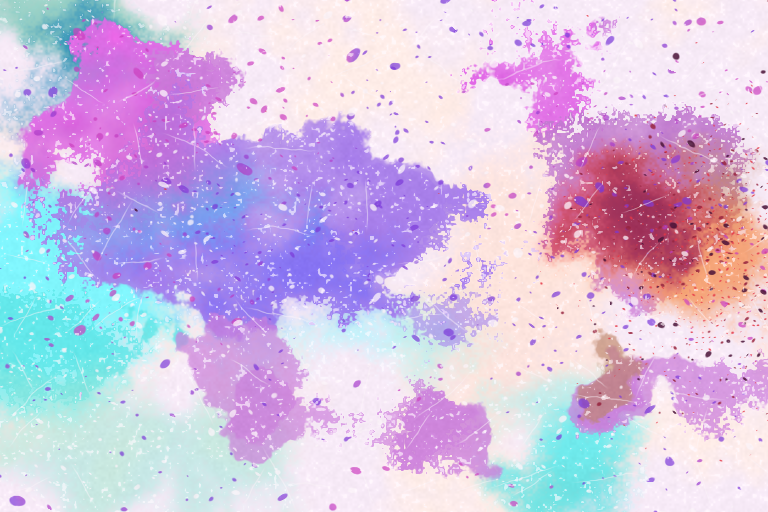
A WebGL 1 fragment shader for this background:

```glsl
precision highp float;
// Grunge watercolour: violet, magenta, cyan and orange stains with splatter on pale paper.
uniform vec2 u_resolution;

const vec3 CYAN = vec3(0.45, 0.97, 1.0);
const vec3 AQUA = vec3(0.33, 0.88, 0.88);
const vec3 MINT = vec3(0.62, 0.90, 0.85);
const vec3 TEAL = vec3(0.08, 0.50, 0.70);
const vec3 MAGENTA = vec3(0.88, 0.42, 0.90);
const vec3 ORCHID = vec3(0.80, 0.50, 0.86);
const vec3 VIOLET = vec3(0.66, 0.50, 0.92);
const vec3 BLUE = vec3(0.45, 0.42, 0.97);
const vec3 PLUM = vec3(0.48, 0.12, 0.36);
const vec3 RED = vec3(0.90, 0.22, 0.28);
const vec3 ORANGE = vec3(0.96, 0.58, 0.36);
const vec3 OCHRE = vec3(0.74, 0.52, 0.42);
const vec3 WHITE = vec3(0.99, 0.96, 0.98);

vec2 hash2(vec2 p) {
  vec3 q = fract(p.xyx * vec3(0.1031, 0.1030, 0.0973));
  q += dot(q, q.yzx + 33.33);
  return fract((q.xx + q.yz) * q.zy);
}

float noise(vec2 p) {
  vec2 i = floor(p), f = fract(p);
  f = f * f * (3.0 - 2.0 * f);
  float low = mix(hash2(i).x, hash2(i + vec2(1.0, 0.0)).x, f.x);
  float high = mix(hash2(i + vec2(0.0, 1.0)).x, hash2(i + 1.0).x, f.x);
  return mix(low, high, f.y);
}

float fbm(vec2 p) {
  float sum = 0.0, amp = 0.5;
  for (int i = 0; i < 5; i++) {
    sum += amp * noise(p);
    p = mat2(1.6, 1.2, -1.2, 1.6) * p + 7.3;
    amp *= 0.5;
  }
  return sum / 0.97;
}

// Elliptical paint patch; edge.x displaces its outline, edge.y sets its softness.
vec3 paint(vec3 base, vec3 pigment, float opacity, vec2 p, vec2 center, vec2 radius, vec2 edge) {
  float inside = (1.0 - length((p - center) / radius)) * min(radius.x, radius.y);
  return mix(base, pigment, opacity * smoothstep(-edge.y, edge.y, inside + edge.x));
}

// One flattened drop per cell, present with the given probability.
float drops(vec2 p, float size, float amount, float px) {
  vec2 cell = floor(p / size);
  vec2 place = hash2(cell + size * 977.0), kind = hash2(cell + size * 313.0 + 41.0);
  vec2 d = fract(p / size) - 0.3 - 0.4 * place;
  d.y = (d.y - d.x * (place.y - 0.5)) * (1.0 + 0.8 * kind.y);
  float radius = mix(0.06, 0.23, kind.x * kind.x), blur = px / size;
  float present = step(fract(place.x * 7.0 + kind.y * 3.0), amount);
  return present * (1.0 - smoothstep(radius - blur, radius + blur, length(d)));
}

// Thin straight marks, one per cell at a random angle.
float scratches(vec2 p, float size, float px) {
  vec2 rnd = hash2(floor(p / size) + 5.0), d = (fract(p / size) - 0.5) * size;
  float a = 6.2832 * rnd.x;
  d = mat2(cos(a), sin(a), -sin(a), cos(a)) * d;
  float along = 1.0 - smoothstep(0.2, 0.48, abs(d.x) / size);
  return along * step(0.5, rnd.y) * (1.0 - smoothstep(0.0, 1.2 * px, abs(d.y)));
}

float near(vec2 p, vec2 center, vec2 radius) {
  vec2 d = (p - center) / radius;
  return exp(-dot(d, d));
}

void main() {
  float px = 1.0 / u_resolution.y;
  vec2 p = gl_FragCoord.xy * px;

  // Shared noise fields: broad outline, mottling and fine grit
  float broad = fbm(p * 6.0), mottle = fbm(p * 13.0 + 31.0);
  float grit = 0.5 * noise(p * 95.0) + 0.5 * noise(p * 210.0 + 9.0);
  float fringe = mix(0.01, 0.15, smoothstep(0.35, 0.65, fbm(p * 4.0 + 17.0)));
  float outline = 0.30 * (broad - 0.5) + 0.10 * (mottle - 0.5);
  vec2 rough = vec2(outline + fringe * (grit - 0.5), 0.007);
  vec2 soft = vec2(outline + 0.06 * (grit - 0.5), 0.07);
  float body = 0.62 + 0.5 * mottle;

  // Paper and pale washes
  vec3 c = mix(vec3(0.97, 0.92, 0.97), vec3(1.0, 0.93, 0.91), smoothstep(0.35, 0.65, broad));
  c = paint(c, vec3(1.0, 0.89, 0.85), 0.8, p, vec2(1.02, 0.45), vec2(0.22, 0.30), soft);
  c = paint(c, CYAN, 0.9, p, vec2(0.06, 0.44), vec2(0.27, 0.20), soft);
  c = paint(c, AQUA, 0.65, p, vec2(0.10, 0.34), vec2(0.18, 0.06), rough);
  c = paint(c, MINT, 0.55, p, vec2(0.28, 0.09), vec2(0.30, 0.15), soft);
  c = paint(c, CYAN, 0.45, p, vec2(0.72, 0.34), vec2(0.17, 0.06), soft);
  c = paint(c, AQUA, 0.85, p, vec2(1.13, 0.05), vec2(0.10, 0.08), soft);
  c = paint(c, CYAN, 0.40, p, vec2(1.10, 0.19), vec2(0.10, 0.07), soft);
  c = paint(c, MINT * 0.9, 0.9, p, vec2(0.09, 0.95), vec2(0.19, 0.09), soft);
  c = paint(c, TEAL, 0.8, p, vec2(0.06, 0.85), vec2(0.14, 0.06), soft);

  // Left cloud
  c = paint(c, MAGENTA, body, p, vec2(0.27, 0.74), vec2(0.19, 0.14), rough);
  c = paint(c, ORCHID, body, p, vec2(0.43, 0.82), vec2(0.07, 0.06), rough);
  c = paint(c, VIOLET, body, p, vec2(0.55, 0.57), vec2(0.38, 0.18), rough);
  c = paint(c, VIOLET, body, p, vec2(0.79, 0.58), vec2(0.15, 0.13), rough);
  c = paint(c, BLUE, 0.65, p, vec2(0.56, 0.48), vec2(0.17, 0.08), soft);
  c = paint(c, TEAL + 0.25, 0.55, p, vec2(0.42, 0.61), vec2(0.13, 0.05), soft);
  c = paint(c, MAGENTA * 0.92, 0.7, p, vec2(0.25, 0.69), vec2(0.10, 0.05), soft);
  c = paint(c, VIOLET, 0.6, p, vec2(0.90, 0.38), vec2(0.07, 0.04), rough);
  c = paint(c, ORCHID, 0.7, p, vec2(0.48, 0.27), vec2(0.13, 0.07), rough);
  c = paint(c, ORCHID, 0.7, p, vec2(0.67, 0.18), vec2(0.16, 0.06), rough);
  c = paint(c, ORCHID, 0.8, p, vec2(0.87, 0.15), vec2(0.06, 0.04), rough);

  // Right cloud
  c = paint(c, MAGENTA, body, p, vec2(1.08, 0.87), vec2(0.14, 0.14), rough);
  c = paint(c, ORCHID, body, p, vec2(1.20, 0.92), vec2(0.06, 0.09), rough);
  c = paint(c, ORCHID * 0.94, body, p, vec2(1.28, 0.68), vec2(0.24, 0.16), rough);
  c = paint(c, ORCHID, 0.8, p, vec2(1.24, 0.42), vec2(0.08, 0.13), rough);
  c = paint(c, ORCHID, 0.75, p, vec2(1.38, 0.27), vec2(0.14, 0.06), rough);
  c = paint(c, ORANGE, 0.8, p, vec2(1.40, 0.49), vec2(0.21, 0.15), soft);
  c = paint(c, OCHRE, 0.75, p, vec2(1.42, 0.65), vec2(0.14, 0.07), soft);
  c = paint(c, OCHRE, 0.65, p, vec2(1.20, 0.34), vec2(0.08, 0.05), rough);
  c = paint(c, RED, 0.65, p, vec2(1.26, 0.59), vec2(0.13, 0.09), soft);
  c = paint(c, PLUM, 0.65, p, vec2(1.28, 0.57), vec2(0.08, 0.07), soft);

  // Splatter, embers, chips and scratches
  vec2 q = p + 0.025 * vec2(broad, mottle);
  float cloud = max(near(p, vec2(0.5, 0.6), vec2(0.45, 0.4)), near(p, vec2(1.25, 0.65), vec2(0.35, 0.4)));
  float ember = near(p, vec2(1.38, 0.52), vec2(0.17, 0.20));
  vec3 ink = mix(vec3(0.48, 0.22, 0.85), vec3(0.80, 0.25, 0.75), smoothstep(0.4, 0.6, fbm(p * 5.0 + 3.0)));
  for (int i = 0; i < 3; i++) {
    float size = 0.024 + 0.021 * float(i);
    c = mix(c, ink, 0.7 * drops(q, size, 0.05 + 0.28 * cloud, px));
    c = mix(c, mix(RED, PLUM * 0.6, 0.5 * float(i)), 0.85 * drops(q + 3.7, size * 0.5, 0.65 * ember, px));
    c = mix(c, WHITE, 0.75 * drops(q + 8.1, size * 0.7, 0.16, px));
  }
  c = mix(c, WHITE, 0.6 * smoothstep(0.70, 0.82, grit));
  c = mix(c, WHITE, 0.45 * max(scratches(q, 0.16, px), scratches(q + 2.3, 0.11, px)));
  c += 0.05 * (grit - 0.5);
  gl_FragColor = vec4(clamp(c, 0.0, 1.0), 1.0);
}
```
